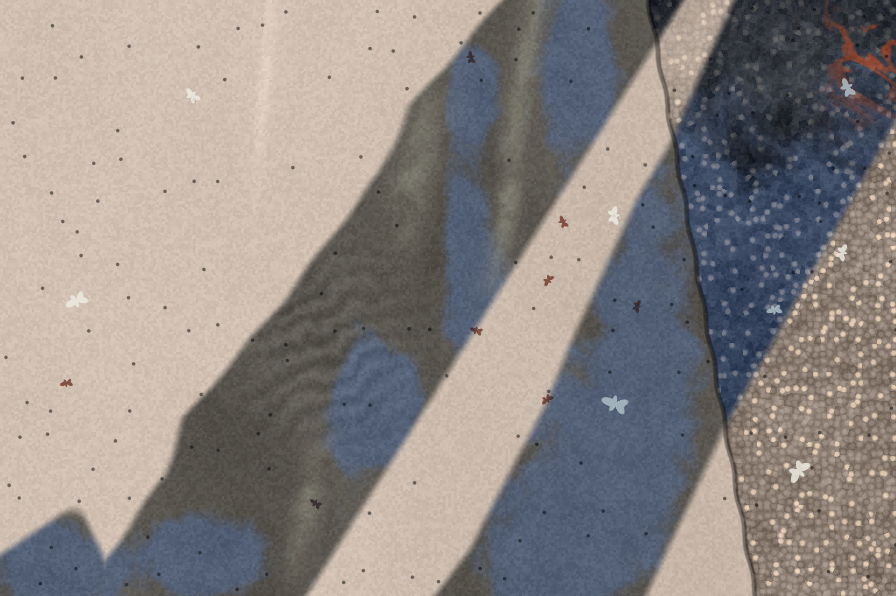
Reproduce this texture procedurally as a Shadertoy shader.

```glsl
#define PENUMBRA 0.009
#define GRAIN 0.055
#define STONE_SCALE 85.0
#define DRY_SLAB vec3(0.82, 0.755, 0.70)
#define WET_MUD vec3(0.35, 0.335, 0.31)
#define SKY_FILM vec3(0.325, 0.38, 0.475)
#define PALE_SILT vec3(0.53, 0.52, 0.47)
#define DRY_GRAVEL vec3(0.61, 0.555, 0.51)
#define WET_GRAVEL vec3(0.23, 0.285, 0.385)
#define RUST vec3(0.62, 0.27, 0.16)

vec2 hash2(vec2 p) {
  vec3 q = fract(p.xyx * vec3(0.1031, 0.103, 0.0973));
  q += dot(q, q.yzx + 33.33);
  return fract((q.xx + q.yz) * q.zy);
}

// Cellular noise: distance to the nearest seed, and its random id
vec2 cells(vec2 p) {
  vec2 best = vec2(9, 0);
  for (int k = 0; k < 9; k++) {
    vec2 id = floor(p) + vec2(k % 3 - 1, k / 3 - 1);
    float d = length(id + 0.15 + 0.7 * hash2(id) - p);
    if (d < best.x) best = vec2(d, hash2(id + 71.0).x);
  }
  return best;
}

// Layered, folded sines, roughly -1 to 1
float swirl(vec2 p) {
  float sum = 0.0, amp = 0.5;
  for (int i = 0; i < 5; i++) {
    p = mat2(0.8, 0.6, -0.6, 0.8) * p * 1.75 + 0.7 * sin(p.yx * 1.3) + 1.7;
    sum += amp * sin(p.x) * cos(p.y);
    amp *= 0.65;
  }
  return sum;
}

// Place of a bent edge at a given depth; knots are (depth, x)
float bentEdge(float depth, vec2 knots[8]) {
  float x = knots[0].y;
  for (int i = 0; i < 7; i++) {
    vec2 a = knots[i], b = knots[i + 1];
    x += (b.y - a.y) * clamp((depth - a.x) / (b.x - a.x), 0.0, 1.0);
  }
  return x;
}

float spot(vec2 p, vec4 s) {
  vec2 q = (p - s.xy) / s.zw;
  return exp(-dot(q, q));
}

// Flake with an uneven outline
float flake(vec2 v, float size, float seed) {
  float a = atan(v.y, v.x + 1e-5), px = 1.0 / iResolution.y;
  float r = size * (0.75 + 0.3 * sin(2.0 * a + seed * 2.4) + 0.25 * sin(5.0 * a + seed));
  return 0.85 - 0.85 * smoothstep(r - px, r + px, length(v));
}

float shadowMask(vec2 p) {
  float left = bentEdge(p.y, vec2[8](vec2(0, 0.843), vec2(0.176, 0.69), vec2(0.29, 0.637),
    vec2(0.51, 0.471), vec2(0.7, 0.31), vec2(0.8, 0.275), vec2(0.94, 0.176), vec2(1, 0.161)));
  float inner = bentEdge(p.y, vec2[8](vec2(0, 1.231), vec2(0.245, 1.122), vec2(0.333, 1.069),
    vec2(0.57, 0.96), vec2(0.68, 0.915), vec2(0.86, 0.82), vec2(0.92, 0.79), vec2(1, 0.729)));
  float outer = 1.616 - 0.558 * p.y + 0.09 * max(p.y - 0.716, 0.0);
  float wide = min(p.x - left + 0.003 * sin(p.y * 47.0), 1.147 - 0.633 * p.y - p.x);
  float narrow = min(p.x - inner, outer - p.x);
  // Rounded mound in the lower left corner
  float a = p.y - 0.941 + 0.66 * p.x, b = 0.127 + 0.48 * (p.y - 0.857) - p.x;
  float h = max(0.04 - abs(a - b), 0.0);
  float mound = min(a, b) - h * h / 0.16 + 0.01;
  return smoothstep(-PENUMBRA, PENUMBRA, max(max(wide, narrow), mound) / 1.17);
}

vec3 slab(vec2 p, float shade) {
  float flow = swirl(p * vec2(7, 4)), fine = swirl(p * 22.0);
  vec3 dry = DRY_SLAB - 0.035 * smoothstep(0.4, 1.1, p.x) + 0.012 * flow;
  dry += 0.05 * spot(p, vec4(0.455 - 0.08 * p.y, 0.12, 0.012, 0.2));

  // Sky reflections and silt streaks
  vec4 films[8] = vec4[8](vec4(0.785, 0.42, 0.055, 0.2), vec4(0.8, 0.15, 0.04, 0.08),
    vec4(0.97, 0.1, 0.06, 0.13), vec4(0.63, 0.68, 0.08, 0.11), vec4(0.36, 0.93, 0.14, 0.08),
    vec4(0.07, 0.96, 0.09, 0.1), vec4(1.08, 0.56, 0.11, 0.32), vec4(0.92, 0.91, 0.15, 0.16));
  vec4 silts[4] = vec4[4](vec4(0.885, 0.1, 0.022, 0.2), vec4(0.695, 0.28, 0.035, 0.15),
    vec4(0.85, 0.36, 0.02, 0.1), vec4(0.51, 0.86, 0.025, 0.1));
  float film = 0.35 * flow + 0.18 * fine, silt = 0.0;
  for (int i = 0; i < 8; i++) film += spot(p, films[i]);
  for (int i = 0; i < 4; i++)
    silt += spot(p + vec2(0.2 * (p.y - silts[i].y) + 0.008 * flow, 0), silts[i]);
  vec3 wet = mix(WET_MUD + 0.05 * flow, SKY_FILM + 0.025 * fine, 0.9 * smoothstep(0.28, 0.62, film));
  wet = mix(wet, PALE_SILT, clamp(silt * (0.6 + 0.4 * fine), 0.0, 0.75));
  float rings = sin(150.0 * p.y + 60.0 * p.x + 7.0 * flow);
  wet += 0.045 * rings * spot(p, vec4(0.54, 0.58, 0.13, 0.15));
  return mix(dry, wet, shade);
}

vec3 gravel(vec2 p, float shade) {
  vec2 stone = cells(p * STONE_SCALE);
  float body = 1.0 - smoothstep(0.2, 0.55, stone.x), flow = swirl(p * 8.0);
  vec3 bright = body * step(0.82, stone.y) * vec3(0.22, 0.18, 0.13);
  vec3 dry = DRY_GRAVEL + 0.04 * flow + 0.13 * (stone.y - 0.5) - 0.1 * (1.0 - body) + bright;
  dry = mix(DRY_SLAB, dry, 0.45 + 0.55 * smoothstep(0.1, 0.25, p.y));
  float murk = 1.0 - smoothstep(0.12, 0.32, p.y + 0.12 * flow);
  vec3 wet = mix(WET_GRAVEL, vec3(0.14, 0.15, 0.16), murk * 0.85) + 0.05 * flow;
  wet += 0.09 * (stone.y - 0.5) + bright * (0.9 - 0.5 * murk);
  wet += 0.1 * spot(p, vec4(1.31, 0.1, 0.07, 0.09)) * (1.0 + swirl(p * 18.0));
  float vein = 1.0 - smoothstep(0.08, 0.22, abs(swirl(p * vec2(15, 11))));
  wet = mix(wet, RUST, vein * 0.9 * spot(p, vec4(1.46, 0.07, 0.07, 0.11)));
  return mix(dry, wet, shade);
}

void mainImage(out vec4 fragColor, in vec2 fragCoord) {
  // y is depth below the top; the height is one unit
  vec2 p = vec2(fragCoord.x, iResolution.y - fragCoord.y) / iResolution.y;
  float px = 1.0 / iResolution.y, shade = shadowMask(p);

  // Two surfaces meeting at a slanted joint
  float joint = p.x - 1.088 - 0.18 * p.y + 0.002 * sin(p.y * 70.0);
  vec3 col = mix(slab(p, shade), gravel(p, shade), smoothstep(-px, px, joint));
  col += GRAIN * (cells(p * 210.0).y - 0.5);
  col *= 0.6 + 0.4 * smoothstep(0.002, 0.006, abs(joint));

  // Crumbs, pale petals (x, depth, size) and dark leaves
  vec2 crumb = cells(p * 17.0);
  col *= 1.0 - 0.5 * step(0.6, crumb.y) * (1.0 - smoothstep(0.03, 0.07, crumb.x));
  vec3 petals[8] = vec3[8](vec3(0.323, 0.161, 0.012), vec3(0.129, 0.504, 0.016),
    vec3(1.03, 0.362, 0.013), vec3(1.033, 0.678, 0.019), vec3(1.34, 0.79, 0.018),
    vec3(1.422, 0.148, 0.014), vec3(1.3, 0.52, 0.011), vec3(1.413, 0.424, 0.012));
  vec2 leaves[8] = vec2[8](vec2(0.8, 0.555), vec2(0.92, 0.47), vec2(0.945, 0.373), vec2(0.112, 0.643),
    vec2(1.069, 0.514), vec2(0.53, 0.845), vec2(0.918, 0.67), vec2(0.79, 0.097));
  vec3 petal = mix(vec3(0.93, 0.92, 0.88), vec3(0.68, 0.75, 0.78), shade);
  vec3 leaf = mix(vec3(0.46, 0.24, 0.18), vec3(0.2, 0.15, 0.17), shade);
  for (int i = 0; i < 8; i++) {
    col = mix(col, petal, flake(p - petals[i].xy, petals[i].z, float(i)));
    col = mix(col, leaf, flake(p - leaves[i], 0.009, float(i) + 3.0));
  }
  fragColor = vec4(clamp(col, 0.0, 1.0), 1);
}
```
